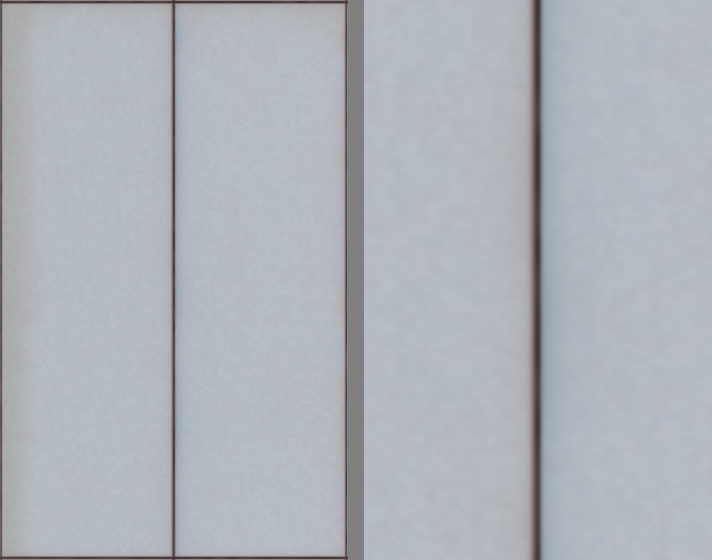
Left: the whole. Right: its middle third, enlarged.
This texture is drawn by a Shadertoy shader. Its source:

```glsl
// Two tall pale blue-grey wall panels framed by thin, dark, soft-edged joints.

const vec3 PANEL = vec3(0.712, 0.735, 0.765);
const vec3 WARM_GREY = vec3(0.682, 0.676, 0.678);
const vec3 TAN_EDGE = vec3(0.630, 0.575, 0.555);
const vec3 BLUE_SHADE = vec3(0.530, 0.605, 0.660);
const vec3 JOINT_BROWN = vec3(0.440, 0.350, 0.340);
const vec3 JOINT_CORE = vec3(0.220, 0.175, 0.185);

const float PANEL_WIDTH = 0.496;   // lengths are in canvas widths
const float FIRST_JOINT = 0.003;
const float END_JOINT = 0.006;     // inset of the top and bottom joints

float hash(vec2 p) {
    return fract(sin(dot(p, vec2(127.1, 311.7))) * 43758.5453);
}

float noise(vec2 p) {
    vec2 i = floor(p), f = fract(p);
    f = f * f * (3.0 - 2.0 * f);
    return mix(mix(hash(i), hash(i + vec2(1.0, 0.0)), f.x),
               mix(hash(i + vec2(0.0, 1.0)), hash(i + vec2(1.0, 1.0)), f.x), f.y);
}

float fbm(vec2 p) {
    float sum = 0.0, amp = 0.5;
    for (int i = 0; i < 4; i++) {
        sum += amp * noise(p);
        p = p * 2.03 + 17.3;
        amp *= 0.5;
    }
    return sum;
}

// Blurred line at signed distance d, widened to stay smooth on small canvases
float softLine(float d, float width, float pixel) {
    float w = max(width, pixel * 0.8);
    return exp(-d * d / (w * w));
}

// Brown joint whose dark core leans to its positive side
vec3 drawJoint(vec3 col, float d, float width, float dark, float pixel) {
    col = mix(col, JOINT_BROWN, 0.9 * softLine(d + width * 0.15, width, pixel));
    return mix(col, JOINT_CORE, dark * softLine(d - width * 0.15, width * 0.65, pixel));
}

// Index of the horizontal strip, counted upwards; strips grow taller
float stripIndex(float v) {
    float index = 0.0;
    for (int i = 1; i <= 3; i++) {
        float k = float(i);
        index += step(0.020 + 0.169 * k + 0.016 * k * k, v);
    }
    return index;
}

// Panel face: warm left margin, grimy top and fine mottling
vec3 panelFace(vec2 p, float fromLeft, float fromTop, float panel, float strip) {
    float cloud = fbm(p * 9.0 + panel * 31.0 + strip * 5.0);
    float margin = 0.10 + 0.05 * hash(vec2(strip, panel + 2.0));
    float warm = (1.0 - smoothstep(0.02, margin, fromLeft)) * mix(0.95, 0.0, panel);
    warm += 0.8 * exp(-max(fromTop, 0.0) * 18.0) * (0.5 + cloud);
    warm += 0.35 * (cloud - 0.45);
    vec3 col = mix(PANEL, WARM_GREY, clamp(warm, 0.0, 1.0));

    float grain = noise(p * vec2(150.0, 190.0)) + noise(p.yx * 95.0 + 40.0) - 1.0;
    vec3 tint = vec3(noise(p * 70.0), noise(p * 70.0 + 50.0), noise(p * 70.0 + 90.0)) - 0.5;
    float drift = hash(vec2(strip, panel + 7.0)) - 0.5;
    return col + 0.015 * grain + 0.010 * tint + 0.010 * drift;
}

void mainImage(out vec4 fragColor, in vec2 fragCoord) {
    float pixel = 1.0 / iResolution.x;
    vec2 p = fragCoord * pixel;
    float height = iResolution.y * pixel;

    // Repeat across
    float across = (p.x - FIRST_JOINT) / PANEL_WIDTH;
    float panel = clamp(floor(across), 0.0, 1.0);
    float fromLeft = fract(across) * PANEL_WIDTH;
    float fromRight = PANEL_WIDTH - fromLeft;
    float fromTop = height - END_JOINT - p.y;
    float fromBottom = p.y - END_JOINT;

    float strip = stripIndex(p.y / height);
    vec3 col = panelFace(p, fromLeft, fromTop, panel, strip);

    // Cool shade right of each joint, tan fringe left of it
    float wear = 0.75 + 0.5 * noise(vec2(panel * 9.0, p.y * 14.0));
    float shade = 0.85 * exp(-fromLeft / 0.012) + 0.2 * exp(-fromLeft / 0.045);
    col = mix(col, BLUE_SHADE, wear * shade * mix(0.25, 1.0, panel));
    col = mix(col, TAN_EDGE, wear * (0.6 * exp(-fromRight / 0.009) + 0.2 * exp(-fromRight / 0.03)));
    float endDistance = min(abs(fromTop), abs(fromBottom));
    col = mix(col, TAN_EDGE, 0.55 * exp(-endDistance / 0.010));

    // Uneven joints: the middle one is darkest, the outer ones fainter
    float side = fromLeft < fromRight ? fromLeft : -fromRight;
    float middle = 1.0 - step(0.25, abs(p.x - 0.5));
    float joint = floor(across + 0.5);
    float uneven = noise(vec2(joint * 13.0, p.y * 30.0));
    float dark = mix(0.35, 0.6, middle) + 0.3 * uneven;
    col = drawJoint(col, side, mix(0.0036, 0.0048, middle), dark, pixel);

    // Darker joints at both ends
    float endUneven = noise(vec2(p.x * 30.0, step(fromTop, fromBottom) * 21.0));
    col = drawJoint(col, endDistance, 0.0046, 0.65 + 0.3 * endUneven, pixel);

    fragColor = vec4(clamp(col, 0.0, 1.0), 1.0);
}
```
